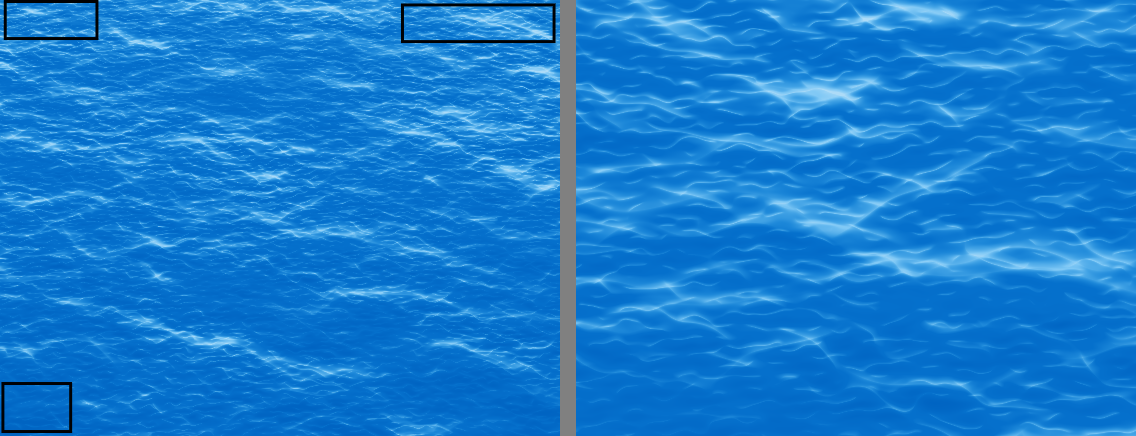
Left: the whole. Right: its middle third, enlarged.
Write a WebGL 2 fragment shader that draws this texture.

```glsl
#version 300 es
precision highp float;
// Open blue water seen at a slant, with three thin black frames on top.
// Short one-sided crests from gradient noise at several scales, plus slope
// light, are summed into one tone, which a colour ramp turns into water.
uniform vec2 u_resolution;
out vec4 fragColor;

const vec3 ABYSS = vec3(0.00, 0.39, 0.76);
const vec3 DEEP  = vec3(0.02, 0.44, 0.80);
const vec3 BODY  = vec3(0.11, 0.53, 0.85);
const vec3 LIGHT = vec3(0.26, 0.64, 0.90);
const vec3 SHEEN = vec3(0.49, 0.78, 0.96);
const vec3 GLINT = vec3(0.68, 0.86, 0.97);
const vec3 INK   = vec3(0.00, 0.005, 0.01);

const int   OCTAVES = 4;
const float BASE_FREQ = 12.0;     // crests per canvas height, coarsest layer
const float STRETCH = 0.42;       // crest frequency along versus across
const float FRONT_FALLOFF = 18.0; // sharp lower edge of a crest
const float BACK_FALLOFF = 5.0;   // soft fade above a crest
const float CREST_GAIN = 2.7;
const float CREST_MEAN = 0.17;
const float SLOPE_GAIN = 1.9;
const float SWELL_GAIN = 1.15;
const float TONE_SHIFT = -0.12;
const float FRAME_LINE = 0.0068;  // frame thickness in canvas heights

// Frames as centre and half size, in fractions of the canvas
const vec4 FRAMES[3] = vec4[3](
  vec4(0.0912, 0.9540, 0.0846, 0.0460),
  vec4(0.8540, 0.9465, 0.1380, 0.0455),
  vec4(0.0658, 0.0652, 0.0632, 0.0585));

vec2 gradientAt(vec2 cell) {
  vec3 h = fract(vec3(cell.xyx) * vec3(0.1031, 0.1030, 0.0973));
  h += dot(h, h.yzx + 33.33);
  float a = 6.2832 * fract((h.x + h.y) * h.z);
  return vec2(cos(a), sin(a));
}

float gradientNoise(vec2 p) {
  vec2 i = floor(p), f = p - i;
  vec2 u = f * f * f * (f * (f * 6.0 - 15.0) + 10.0);
  vec2 e = vec2(1.0, 0.0);
  float a = dot(gradientAt(i), f);
  float b = dot(gradientAt(i + e.xy), f - e.xy);
  float c = dot(gradientAt(i + e.yx), f - e.yx);
  float d = dot(gradientAt(i + e.xx), f - e.xx);
  return mix(mix(a, b, u.x), mix(c, d, u.x), u.y);
}

// Coordinates along and across a direction
vec2 alongAcross(vec2 p, float angle) {
  vec2 dir = vec2(cos(angle), sin(angle));
  return vec2(dot(p, dir), dot(p, vec2(-dir.y, dir.x)));
}

// Crests lie where the noise crosses zero while rising upwards, so they
// break into short arcs, sharp below and fading above
float waveLight(vec2 p) {
  vec2 e = vec2(0.0, 0.13);
  float level = gradientNoise(p);
  float rise = gradientNoise(p + e) - gradientNoise(p - e);
  float profile = exp(-(level > 0.0 ? BACK_FALLOFF : FRONT_FALLOFF) * abs(level));
  float crest = profile * smoothstep(0.0, 0.24, rise);
  return CREST_GAIN * (crest - CREST_MEAN) + SLOPE_GAIN * rise;
}

float waterTone(vec2 uv, float aspect) {
  // Slanted view: waves shrink towards the top
  vec2 p = vec2((uv.x - 0.5) * aspect * (0.8 + 0.5 * uv.y),
                0.8 * uv.y + 0.4 * uv.y * uv.y) + 7.0;

  // Broad swell bands descending to the right
  vec2 q = alongAcross(p, -0.30);
  float swell = gradientNoise(q * vec2(1.3, 6.5))
              + 0.6 * gradientNoise(q * vec2(3.5, 13.0) + 31.0);
  float tone = SWELL_GAIN * swell + TONE_SHIFT
             + 1.1 * (uv.y - 0.5) + 0.2 * (uv.x - 0.5);

  // Layers of crests, alternately tilted, stronger on the swell
  float freq = BASE_FREQ, weight = 0.50;
  float emphasis = clamp(1.0 + 0.7 * swell, 0.65, 1.4);
  for (int i = 0; i < OCTAVES; i++) {
    float k = float(i);
    float tilt = (i % 2 == 0) ? -0.22 : 0.06;
    vec2 w = alongAcross(p, tilt) * freq * vec2(STRETCH, 1.0) + 17.3 * k;
    w.y += 0.45 * gradientNoise(w * vec2(1.3, 0.45) + 5.7);
    w.x += 0.30 * gradientNoise(w * 0.6 + 11.2);
    tone += weight * emphasis * waveLight(w);
    freq *= 2.05;
    weight *= 0.93;
  }
  return tone;
}

vec3 waterColour(float t) {
  vec3 c = mix(ABYSS, DEEP, smoothstep(-2.3, -0.8, t));
  c = mix(c, BODY, clamp((t + 0.8) / 0.85, 0.0, 1.0));
  c = mix(c, LIGHT, clamp((t - 0.05) / 0.75, 0.0, 1.0));
  c = mix(c, SHEEN, clamp((t - 0.8) / 0.95, 0.0, 1.0));
  return mix(c, GLINT, clamp((t - 1.75) / 1.7, 0.0, 1.0));
}

// Coverage of a hollow rectangle drawn inside its outer edge
float frameCover(vec2 uv, vec4 frame, float aspect, float pixel) {
  vec2 d = (abs(uv - frame.xy) - frame.zw) * vec2(aspect, 1.0);
  float ring = abs(max(d.x, d.y) + 0.5 * FRAME_LINE) - 0.5 * FRAME_LINE;
  return 1.0 - smoothstep(-0.5 * pixel, 0.5 * pixel, ring);
}

void main() {
  vec2 uv = gl_FragCoord.xy / u_resolution;
  float aspect = u_resolution.x / u_resolution.y;
  vec3 colour = waterColour(waterTone(uv, aspect));
  for (int i = 0; i < 3; i++)
    colour = mix(colour, INK, frameCover(uv, FRAMES[i], aspect, 1.0 / u_resolution.y));
  fragColor = vec4(colour, 1.0);
}
```
